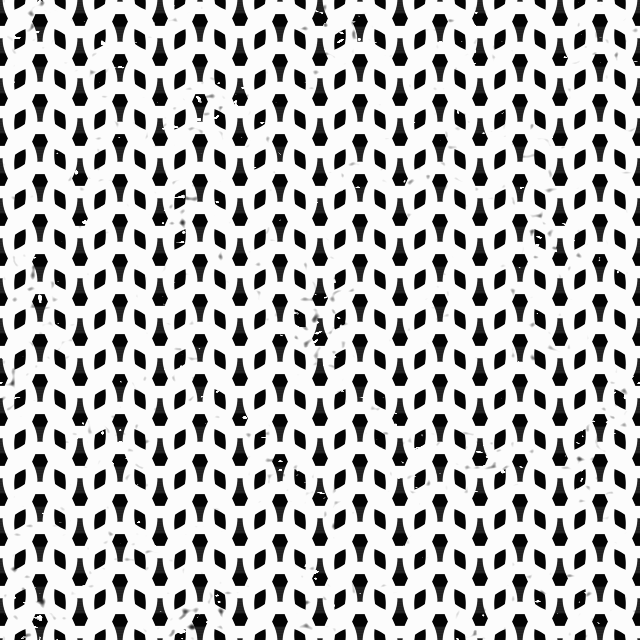
A WebGL 1 fragment shader for this pattern:

```glsl
precision highp float;

uniform vec2 u_resolution;

// Lengths are in repeat widths; each repeat is 1 wide and ROW high.
const float REPEATS = 8.0;
const float ROW = 0.5;

const float KEY_LENGTH = 0.344;
const float KEY_SHOULDER = 0.094;
const float KEY_TIP = 0.057;
const float KEY_WIDE = 0.099;
const float KEY_NECK = 0.032;
const float KEY_START = 0.073;
const float SHADE_START = 0.156;
const float RIBS = 30.0;

const vec2 LOZENGE = vec2(0.069, 0.097);
const float LOZENGE_SLOPE = 0.55;
const float LOZENGE_LEAN = 0.09;
const float LOZENGE_RISE = 0.008;

const vec3 YARN = vec3(0.99);
const vec3 GAP = vec3(0.01);
const vec3 SHADE = vec3(0.13);
const vec3 SMUDGE = vec3(0.12);

const vec2 PATCH_FREQ = vec2(9.0);
const vec2 SMUDGE_FREQ = vec2(68.0, 76.0);
const vec2 CHIP_FREQ = vec2(72.0, 128.0);
const vec2 SMUDGE_RANGE = vec2(0.42, 0.92);
const vec2 CHIP_RANGE = vec2(0.52, 0.58);
const float PATCHINESS = 0.45;

vec2 gradient(vec2 cell, vec2 period) {
  vec3 h = fract(mod(cell, period).xyx * vec3(0.1031, 0.1030, 0.0973));
  h += dot(h, h.yzx + 33.33);
  float angle = 6.28318 * fract((h.x + h.y) * h.z);
  return vec2(cos(angle), sin(angle));
}

// Gradient noise that wraps over the unit square.
float wrapNoise(vec2 uv, vec2 freq) {
  vec2 p = uv * freq;
  vec2 i = floor(p);
  vec2 f = p - i;
  vec2 s = f * f * f * (f * (f * 6.0 - 15.0) + 10.0);
  vec2 e = vec2(1.0, 0.0);
  float a = dot(gradient(i, freq), f);
  float b = dot(gradient(i + e.xy, freq), f - e.xy);
  float c = dot(gradient(i + e.yx, freq), f - e.yx);
  float d = dot(gradient(i + e.xx, freq), f - e.xx);
  return mix(mix(a, b, s.x), mix(c, d, s.x), s.y);
}

// Offset along a keyhole from its head; the direction flips every column.
float keyOffset(vec2 p) {
  float column = floor(p.x * 2.0 + 0.5);
  float up = 1.0 - 2.0 * mod(column, 2.0);
  float margin = 0.5 * (ROW - KEY_LENGTH);
  return mod(up * (p.y - 0.5 * ROW) + KEY_START + margin, ROW) - margin;
}

// Faceted head narrowing into a concave neck.
float keyDistance(vec2 p, float t) {
  float x = abs(fract(p.x * 2.0 + 0.5) - 0.5) * 0.5;
  float head = mix(KEY_TIP, KEY_WIDE, t / KEY_SHOULDER);
  float r = (KEY_LENGTH - t) / (KEY_LENGTH - KEY_SHOULDER);
  float neck = KEY_NECK + (KEY_WIDE - KEY_NECK) * r * r;
  float side = (x - min(head, neck)) * 0.92;
  return max(side, max(-t, t - KEY_LENGTH));
}

// Mirrored pairs of leaning lozenges between the keyholes.
float lozengeDistance(vec2 p) {
  float u = 0.25 - abs(fract(p.x) - 0.5);
  float v = mod(p.y - LOZENGE_RISE + 0.5 * ROW, ROW) - 0.5 * ROW;
  float bow = 0.8 * v * v;
  float side = abs(u - LOZENGE_LEAN * v) - LOZENGE.x + bow;
  float cap = (abs(v - LOZENGE_SLOPE * u) - LOZENGE.y + 1.5 * u * u) * 0.88;
  return max(side, cap);
}

void main() {
  vec2 uv = gl_FragCoord.xy / u_resolution;
  vec2 p = uv * REPEATS;
  float pixel = REPEATS / min(u_resolution.x, u_resolution.y);

  // Openings in the knit
  float t = keyOffset(p);
  float d = min(keyDistance(p, t), lozengeDistance(p));
  float opening = 1.0 - smoothstep(-0.6 * pixel, 0.6 * pixel, d);

  // Lit, finely ribbed necks
  float onKey = step(keyDistance(p, t), pixel);
  float lit = onKey * smoothstep(-pixel, pixel, t - SHADE_START);
  vec3 neckColor = SHADE + 0.02 * sin(6.28318 * RIBS * t);
  vec3 gapColor = mix(GAP, neckColor, lit);

  // Wear: patchy smudges on the yarn and pale chips over the openings
  float worn = PATCHINESS * wrapNoise(uv, PATCH_FREQ);
  vec2 warp = 0.004 * vec2(wrapNoise(uv, vec2(31.0)), wrapNoise(uv, vec2(37.0)));
  float stain = wrapNoise(uv + warp, SMUDGE_FREQ) + worn;
  float smudge = smoothstep(SMUDGE_RANGE.x, SMUDGE_RANGE.y, stain);
  float flake = wrapNoise(uv + warp, CHIP_FREQ) + worn;
  float chip = smoothstep(CHIP_RANGE.x, CHIP_RANGE.y, flake);

  vec3 yarnColor = mix(YARN, SMUDGE, smudge);
  vec3 color = mix(yarnColor, gapColor, opening * (1.0 - chip));
  gl_FragColor = vec4(color, 1.0);
}
```
